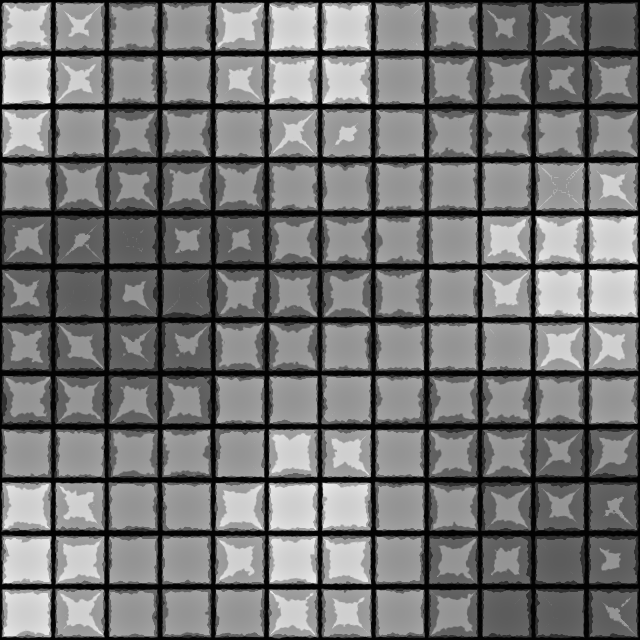
A Shadertoy shader for this texture map:

```glsl
const float TILES = 12.0;                  // repeats across and down
const vec2 LINE_HALF = vec2(0.040, 0.050); // half widths of the gaps, in tiles
const float LINE_SOFT = 0.018;
const float LINE_WEAR = 0.022;
const float BLACK = 0.01;
const float TONES[4] = float[4](0.18, 0.36, 0.58, 0.81);
const float EDGE_GLOW = 0.14;              // brightening towards tile edges
const float BASE_HEIGHT = 1.03;
const float HILL_HEIGHT = 1.75;
const float HEIGHT_JITTER = 0.22;
const float CENTRE_JITTER = 0.10;
const float CORE_RADIUS = 0.21;            // smallest plateau
const float PINCH = 0.20;                  // pulls plateau sides inwards
const float SPIKE = 0.42;                  // reach of the corner spikes
const float SPIKE_SHARPNESS = 11.0;
const float COARSE_WEAR = 0.19;
const float FINE_WEAR = 0.13;

// Broad hills of brightness: centre xy and spread zw, in tiles
const vec4 HILLS[5] = vec4[5](
    vec4(-0.2, 0.7, 2.5, 2.8),
    vec4(5.3, 1.7, 2.3, 2.85),
    vec4(5.3, 10.6, 2.3, 2.35),
    vec4(-0.3, 10.2, 1.9, 2.2),
    vec4(11.0, 6.4, 3.6, 2.4));

vec2 hash2(vec2 p) {
    vec3 q = fract(p.xyx * vec3(0.1031, 0.1030, 0.0973));
    q += dot(q, q.yzx + 33.33);
    return fract((q.xx + q.yz) * q.zy);
}

vec2 gradientAt(vec2 cell) {
    float angle = 6.2832 * hash2(cell + 71.0).x;
    return vec2(cos(angle), sin(angle));
}

float gradientNoise(vec2 p) {
    vec2 i = floor(p), f = p - i;
    vec2 u = f * f * f * (f * (f * 6.0 - 15.0) + 10.0);
    vec2 e = vec2(1.0, 0.0);
    float low = mix(dot(gradientAt(i), f), dot(gradientAt(i + e), f - e), u.x);
    float high = mix(dot(gradientAt(i + e.yx), f - e.yx),
                     dot(gradientAt(i + 1.0), f - 1.0), u.x);
    return mix(low, high, u.y);
}

// Height of a whole tile, in tone steps
float tileHeight(vec2 tile) {
    float height = BASE_HEIGHT + HEIGHT_JITTER * (hash2(tile + 5.0).x - 0.5);
    for (int i = 0; i < 5; i++) {
        vec2 d = (tile - HILLS[i].xy) / HILLS[i].zw;
        height += HILL_HEIGHT * exp(-dot(d, d));
    }
    return min(height, 2.95);
}

void mainImage(out vec4 fragColor, in vec2 fragCoord) {
    vec2 grid = fragCoord / iResolution.xy * TILES;
    vec2 tile = floor(grid);
    vec2 local = grid - tile - 0.5;

    float coarse = gradientNoise(grid * 4.7);
    float fine = gradientNoise(grid * 12.3 + 40.0);
    float wear = COARSE_WEAR * coarse + FINE_WEAR * fine;

    // Pinched square with a random spike towards each corner
    vec2 p = local / (0.5 - LINE_HALF);
    vec2 centred = p + CENTRE_JITTER * (hash2(tile + 19.0) - 0.5);
    vec2 a = abs(centred);
    float square = max(a.x, a.y);
    float corner = hash2(tile * 2.0 + step(0.0, centred) + 133.0).x;
    float diagonal = exp(-SPIKE_SHARPNESS * abs(a.x - a.y));
    float radius = square - PINCH * min(a.x, a.y) + wear;
    radius -= SPIKE * corner * corner * diagonal * smoothstep(0.1, 0.6, square);

    // Slope from the centre, with a steep worn rim
    float slope = pow(max(radius, CORE_RADIUS), 1.6);
    slope += 1.1 * smoothstep(0.84, 1.04, square + 0.7 * wear);
    float height = tileHeight(tile) - slope;

    // Stepped tones with smoothed contours
    float blur = clamp(fwidth(height), 0.005, 0.2) * 0.8;
    float gray = TONES[0];
    for (int i = 1; i < 4; i++) {
        float level = float(i - 1);
        gray = mix(gray, TONES[i], smoothstep(-blur, blur, height - level));
    }
    gray *= 1.0 + EDGE_GLOW * dot(p, p) * 0.6;

    // Dark gaps between tiles
    vec2 gap = 0.5 - abs(local) - LINE_HALF + LINE_WEAR * (coarse + fine);
    vec2 face = smoothstep(-LINE_SOFT, LINE_SOFT, gap);
    gray = mix(BLACK, gray, face.x * face.y);

    fragColor = vec4(vec3(clamp(gray, 0.0, 1.0)), 1.0);
}
```
